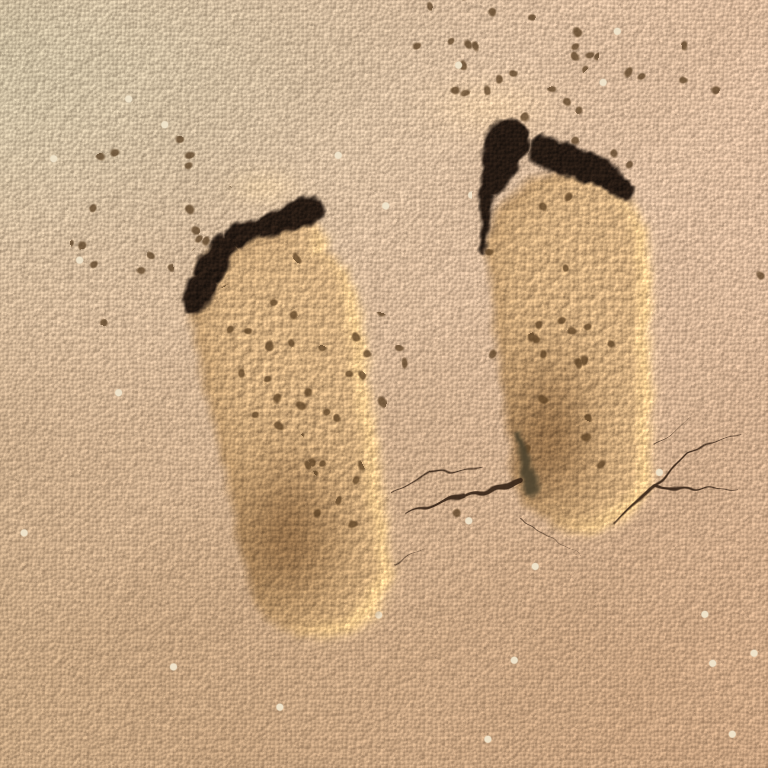
This texture is drawn by a WebGL 2 fragment shader. Its source:

```glsl
#version 300 es
precision highp float;
uniform vec2 u_resolution;
out vec4 fragColor;

vec3 hash3(vec2 p) {
  vec3 q = fract(p.xyx * vec3(0.1031, 0.1030, 0.0973));
  q += dot(q, q.yxz + 33.33);
  return fract((q.xxy + q.yzz) * q.zyx);
}

// Cellular noise: distance to the nearest grain and its random id
vec2 cell(vec2 p) {
  vec2 base = floor(p), best = vec2(9.0, 0.0);
  for (int j = -1; j <= 1; j++)
    for (int i = -1; i <= 1; i++) {
      vec2 c = base + vec2(i, j);
      vec3 h = hash3(c + 40.0);
      float d = length(c + 0.15 + 0.7 * h.xy - p);
      if (d < best.x) best = vec2(d, h.z);
    }
  return best;
}

// Relief of packed grains, lit from the upper left
float relief(vec2 p) {
  return cell(p + vec2(-0.3, 0.35)).x - cell(p).x;
}

float waves(vec2 p) {
  return sin(p.x + 1.7 * sin(p.y * 0.8)) * 0.5 + sin(p.y * 1.9 + 1.3 * sin(p.x * 1.3)) * 0.3
       + sin(dot(p, vec2(3.1, -2.7))) * 0.2;
}

// Line whose radius changes from ra to rb
float taper(vec2 p, vec2 a, vec2 b, float ra, float rb) {
  vec2 d = b - a;
  float t = clamp(dot(p - a, d) / dot(d, d), 0.0, 1.0);
  return length(p - a - d * t) - mix(ra, rb, t);
}

float blob(vec2 p, vec2 c, vec2 size) {
  vec2 q = (p - c) / size;
  return exp(-dot(q, q));
}

float leftSole(vec2 p) {
  float sole = taper(p, vec2(0.358, 0.592), vec2(0.415, 0.262), 0.112, 0.095);
  return min(sole, taper(p, vec2(0.30, 0.64), vec2(0.385, 0.675), 0.045, 0.045));
}

float rightSole(vec2 p) {
  return taper(p, vec2(0.74, 0.67), vec2(0.758, 0.397), 0.108, 0.092);
}

float soles(vec2 p) { return min(leftSole(p), rightSole(p)); }

float toeHollows(vec2 p) {
  float d = taper(p, vec2(0.402, 0.725), vec2(0.345, 0.705), 0.019, 0.014);
  d = min(d, taper(p, vec2(0.335, 0.704), vec2(0.307, 0.692), 0.012, 0.015));
  d = min(d, taper(p, vec2(0.291, 0.679), vec2(0.272, 0.647), 0.016, 0.019));
  d = min(d, taper(p, vec2(0.263, 0.625), vec2(0.252, 0.604), 0.020, 0.014));
  d = min(d, taper(p, vec2(0.661, 0.815), vec2(0.642, 0.763), 0.030, 0.017));
  d = min(d, taper(p, vec2(0.635, 0.765), vec2(0.629, 0.672), 0.011, 0.003));
  d = min(d, taper(p, vec2(0.710, 0.802), vec2(0.782, 0.776), 0.021, 0.019));
  return min(d, taper(p, vec2(0.795, 0.767), vec2(0.814, 0.750), 0.015, 0.012));
}

float cracks(vec2 p) {
  p += 0.003 * vec2(waves(p * 75.0), waves(p.yx * 95.0 + 4.0));
  float d = taper(p, vec2(0.527, 0.332), vec2(0.605, 0.354), 0.0008, 0.0030);
  d = min(d, taper(p, vec2(0.600, 0.352), vec2(0.677, 0.374), 0.0015, 0.0045));
  d = min(d, taper(p, vec2(0.512, 0.357), vec2(0.560, 0.385), 0.0005, 0.0009));
  d = min(d, taper(p, vec2(0.560, 0.385), vec2(0.628, 0.391), 0.0011, 0.0004));
  d = min(d, taper(p, vec2(0.800, 0.318), vec2(0.853, 0.366), 0.0008, 0.0022));
  d = min(d, taper(p, vec2(0.853, 0.366), vec2(0.960, 0.363), 0.0022, 0.0002));
  d = min(d, taper(p, vec2(0.853, 0.366), vec2(0.895, 0.410), 0.0016, 0.0012));
  d = min(d, taper(p, vec2(0.895, 0.410), vec2(0.962, 0.436), 0.0012, 0.0001));
  d = min(d, taper(p, vec2(0.852, 0.420), vec2(0.900, 0.455), 0.0006, -0.0004));
  d = min(d, taper(p, vec2(0.680, 0.325), vec2(0.755, 0.277), 0.0006, -0.0004));
  return min(d, taper(p, vec2(0.515, 0.265), vec2(0.555, 0.288), 0.0006, -0.0004));
}

void main() {
  vec2 p = gl_FragCoord.xy / u_resolution;
  float px = 1.0 / min(u_resolution.x, u_resolution.y);

  // Sand, paler at the top left and browner below
  vec3 col = mix(vec3(0.76, 0.63, 0.49), vec3(0.83, 0.72, 0.60), smoothstep(0.0, 0.8, p.y));
  col = mix(col, vec3(0.78, 0.74, 0.63), 0.7 * blob(p, vec2(0.0, 0.92), vec2(0.5, 0.22)));
  col += vec3(0.02, 0.0, 0.005) * p.x + 0.012 * waves(p * 13.0);

  // Pressed soles: warm floor, shaded left wall, bright right wall
  vec2 rough = p + 0.004 * vec2(waves(p * 60.0), waves(p.yx * 70.0));
  float sole = soles(rough);
  float inside = smoothstep(0.008, -0.012, sole);
  vec2 slope = vec2(soles(rough + vec2(0.004, 0.0)) - sole, soles(rough + vec2(0.0, 0.004)) - sole) / 0.004;
  float facing = dot(slope, vec2(0.85, -0.5));
  col = mix(col, vec3(0.82, 0.67, 0.48), 0.85 * inside);
  col += vec3(0.15, 0.14, 0.08) * max(facing, 0.0) * exp(-pow((sole + 0.009) / 0.013, 2.0));
  col -= vec3(0.13, 0.13, 0.12) * max(-facing, 0.0) * inside * exp(sole / 0.022);
  float hollow = blob(p, vec2(0.375, 0.30), vec2(0.07, 0.10)) + blob(p, vec2(0.715, 0.43), vec2(0.06, 0.10));
  col *= 1.0 - vec3(0.27, 0.32, 0.38) * hollow * inside;

  // Pushed-up sand beyond the toes
  float mound = blob(p, vec2(0.345, 0.755), vec2(0.04, 0.022)) + blob(p, vec2(0.64, 0.86), vec2(0.07, 0.035));
  col += vec3(0.06, 0.05, 0.02) * mound;

  // Grains in two sizes, coarser where the sand is broken
  float broken = exp(-pow(taper(p, vec2(0.33, 0.56), vec2(0.44, 0.36), 0.0, 0.0) / 0.045, 2.0))
               + 0.8 * blob(p, vec2(0.74, 0.57), vec2(0.08, 0.16));
  float grain = 0.25 * relief(p * 190.0) + 0.10 * (cell(p * 240.0).y - 0.5);
  grain += (0.10 + 0.13 * inside + 0.12 * broken) * relief(p * 85.0);
  col *= 1.0 + grain * vec3(1.0, 1.07, 1.15);

  // Scattered crumbs with shadows
  float litter = 0.22 * blob(p, vec2(0.72, 0.93), vec2(0.14, 0.09)) + 0.22 * blob(p, vec2(0.22, 0.69), vec2(0.10, 0.07))
               + 0.22 * blob(p, vec2(0.49, 0.54), vec2(0.05, 0.07)) + 0.20 * broken + 0.05 * blob(p, vec2(0.04, 0.68), vec2(0.1, 0.05));
  vec2 crumb = cell(rough * 62.0);
  float spot = smoothstep(0.42, 0.20, crumb.x) * step(1.0 - litter - 0.003, crumb.y);
  col = mix(col, vec3(0.34, 0.24, 0.13), 0.75 * spot);

  // Deep toe shadows, the heel slit and cracks
  vec2 ragged = p + 0.003 * vec2(waves(p * 130.0), waves(p.yx * 150.0));
  float toes = toeHollows(ragged);
  vec3 shadow = vec3(0.15, 0.105, 0.075) * (1.0 + 2.0 * grain);
  col = mix(col, shadow, smoothstep(0.004, -0.004, toes));
  float slit = taper(ragged, vec2(0.675, 0.435), vec2(0.693, 0.362), 0.003, 0.008);
  col = mix(col, vec3(0.30, 0.26, 0.18), 0.9 * smoothstep(0.007, -0.004, slit));
  float crack = cracks(p);
  col = mix(col, vec3(0.20, 0.13, 0.08), 0.9 * smoothstep(px, -px, crack));

  // Sparse pale shell chips
  vec2 chip = cell(p * 17.0 + 3.0);
  float shell = smoothstep(0.10, 0.06, chip.x) * step(0.92, chip.y) * (1.0 - inside);
  col = mix(col, vec3(0.94, 0.89, 0.79), shell * step(0.01, toes));

  fragColor = vec4(clamp(col, 0.0, 1.0), 1.0);
}
```
